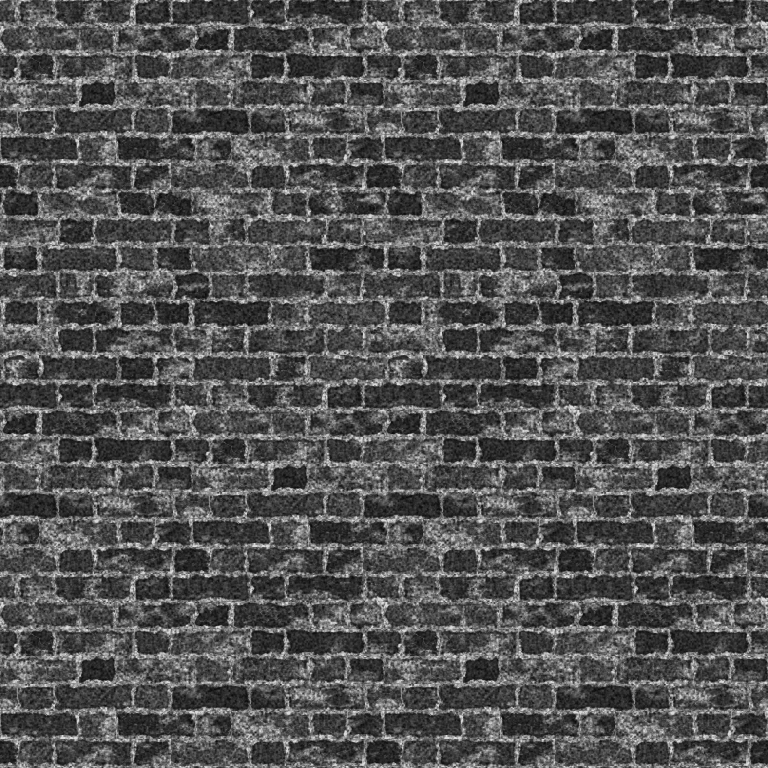
This texture is drawn by a WebGL 1 fragment shader. Its source:

```glsl
precision highp float;
// Weathered dark brick wall: rows of alternating long and short bricks in pale, gritty mortar.
// Each brick is a rounded box with a rough edge; its id seeds tone, crust and grain,
// and the ids recur twice across and in shifted bands of seven rows.
uniform vec2 u_resolution;

#define ROWS 28.0          // brick rows on the canvas; lengths below are in row heights
#define TILE 14.0          // width after which bricks recur
#define BAND 7.0           // rows in a band
#define LONG_BRICK 2.88
#define SHORT_BRICK 1.34
#define JOINT vec2(0.15, 0.19)
#define EDGE_ROUGHNESS 0.26
#define GRAIN 1.75
#define BRICK_DARK 0.14
#define BRICK_LIGHT 0.27
#define CRUST_TONE 0.54
#define MORTAR_TONE 0.51

float hash(vec2 p) {
  vec3 q = fract(vec3(p.xyx) * 0.1031);
  q += dot(q, q.yzx + 33.33);
  return fract((q.x + q.y) * q.z);
}

float valueNoise(vec2 p) {
  vec2 i = floor(p), f = fract(p);
  f = f * f * (3.0 - 2.0 * f);
  return mix(mix(hash(i), hash(i + vec2(1.0, 0.0)), f.x),
             mix(hash(i + vec2(0.0, 1.0)), hash(i + vec2(1.0, 1.0)), f.x), f.y);
}

float fbm(vec2 p) {
  float sum = 0.0, amp = 0.53;
  for (int i = 0; i < 4; i++) {
    sum += amp * valueNoise(p);
    p = p * 2.07 + 17.3;
    amp *= 0.5;
  }
  return sum;
}

// Distance to the nearest scattered point
float cellNoise(vec2 p) {
  vec2 i = floor(p), f = fract(p);
  float nearest = 2.0;
  for (int y = -1; y <= 1; y++) {
    for (int x = -1; x <= 1; x++) {
      vec2 o = vec2(float(x), float(y));
      vec2 point = o + vec2(hash(i + o), hash(i + o + 71.7));
      nearest = min(nearest, length(point - f));
    }
  }
  return nearest;
}

float roundedBox(vec2 p, vec2 halfSize, float radius) {
  vec2 q = abs(p) - halfSize + radius;
  return length(max(q, 0.0)) + min(max(q.x, q.y), 0.0) - radius;
}

void main() {
  vec2 uv = gl_FragCoord.xy / u_resolution;
  float pixel = ROWS / min(u_resolution.x, u_resolution.y);
  vec2 wall = vec2(uv.x, 1.0 - uv.y) * ROWS + vec2(0.0, 0.07);

  // Row, its band and the bond offset
  float row = mod(floor(wall.y), ROWS);
  float band = floor(row / BAND);
  float second = 1.0 - step(0.5, abs(band - 1.0));
  float rowId = mod(row, BAND) + second * BAND;
  float shifted = step(0.5, band) * step(band, 2.5);
  float start = 2.0 * (1.0 - mod(rowId, 2.0)) + shifted * TILE * 0.5;

  // Long and short bricks in turn, with one extra short brick closing the tile
  float along = mod(wall.x - start, TILE);
  float pairWidth = LONG_BRICK + SHORT_BRICK;
  float pairId = floor(along / pairWidth);
  float inPair = along - pairId * pairWidth;
  float isShort = step(LONG_BRICK, inPair);
  float left = isShort * LONG_BRICK;
  float width = (isShort > 0.5 || pairId > 2.5) ? SHORT_BRICK : LONG_BRICK;
  vec2 p = vec2(inPair - left - width * 0.5, fract(wall.y) - 0.5);

  // Per-brick variation
  vec2 id = vec2(rowId + 3.0, pairId * 2.0 + isShort + 5.0);
  float tint = hash(id * 7.3);
  float wear = hash(id * 3.7 + 41.0);
  vec2 q = p + vec2(hash(id + 9.1), hash(id + 23.7)) * 80.0 + 10.0;

  // Ragged outline
  float rough = fbm(q * 3.6) - 0.5;
  float d = roundedBox(p, vec2(width, 1.0) * 0.5 - JOINT * 0.5, 0.1);
  d += rough * EDGE_ROUGHNESS;
  float soft = max(0.045, pixel * 0.7);
  float mortar = smoothstep(-soft, soft, d);

  // Pale crust in patches and thin veins
  float cloud = fbm(q * vec2(1.5, 2.7) + 31.0);
  float patches = smoothstep(0.47, 0.76, cloud + 0.16 * (wear - 0.5));
  float ridge = abs(fbm(q * vec2(1.8, 3.4) + 57.0) - 0.5);
  float vein = 1.0 - smoothstep(0.0, 0.05, ridge);
  float crust = clamp(patches * (0.45 + 0.6 * wear) + vein * 0.35 * wear, 0.0, 1.0);

  // Tone, dark rim and gritty grain
  float brick = mix(mix(BRICK_DARK, BRICK_LIGHT, tint), CRUST_TONE, crust);
  brick *= 1.0 - 0.25 * smoothstep(-0.14, -0.03, d);
  float tone = mix(brick, MORTAR_TONE + rough * 0.45, mortar);
  float grit = 0.5 * valueNoise(q * 13.0) + 0.3 * cellNoise(q * 8.0)
             + 0.2 * hash(floor(q * 19.0));
  tone *= 1.0 + GRAIN * (grit - 0.48);
  tone += 0.07 * (valueNoise(q * 17.0 + 5.0) - 0.4);
  gl_FragColor = vec4(vec3(clamp(tone, 0.04, 0.85)), 1.0);
}
```
